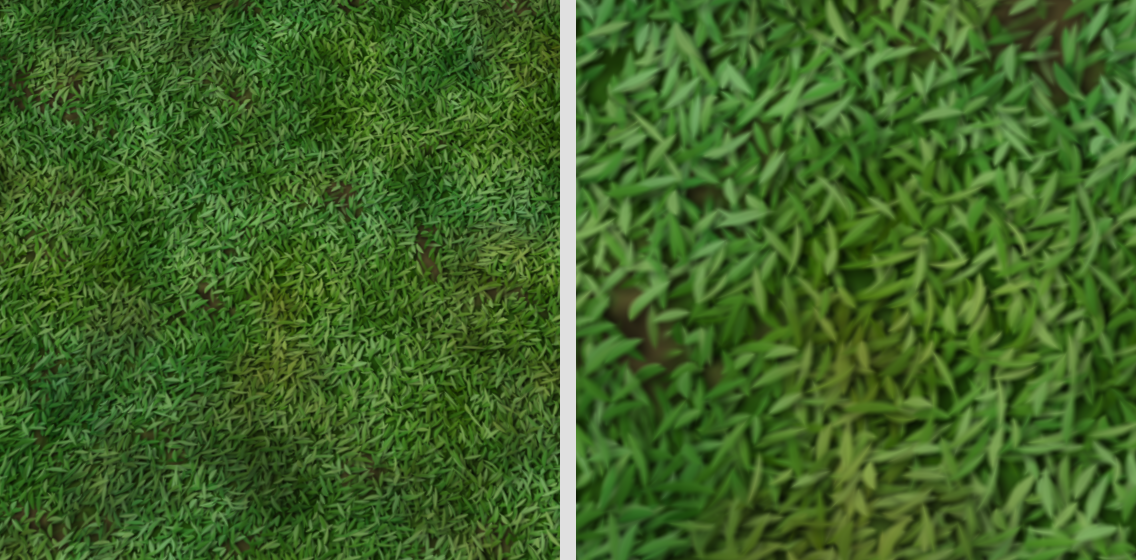
Left: the whole. Right: its middle third, enlarged.
This texture is drawn by a WebGL 2 fragment shader. Its source:

```glsl
#version 300 es
precision highp float;
// A worn lawn seen at a slant: many layers of short, curved grass blades
// scattered on jittered grids over dark soil. Slow noise steers the lean
// of the blades and spreads dry, bluish, shaded and thin patches.

uniform vec2 u_resolution;
out vec4 fragColor;

// Integer hash: three random values in 0..1 per cell and seed
vec3 hash3(ivec3 cell) {
    uvec3 v = uvec3(cell) * 1664525u + 1013904223u;
    v.x += v.y * v.z; v.y += v.z * v.x; v.z += v.x * v.y;
    v ^= v >> 16u;
    v.x += v.y * v.z; v.y += v.z * v.x; v.z += v.x * v.y;
    return vec3(v >> 8u) / 16777215.0;
}

float valueNoise(vec2 p, int seed) {
    ivec2 i = ivec2(floor(p));
    vec2 f = fract(p);
    f = f * f * (3.0 - 2.0 * f);
    float a = hash3(ivec3(i, seed)).x;
    float b = hash3(ivec3(i + ivec2(1, 0), seed)).x;
    float c = hash3(ivec3(i + ivec2(0, 1), seed)).x;
    float d = hash3(ivec3(i + ivec2(1, 1), seed)).x;
    return mix(mix(a, b, f.x), mix(c, d, f.x), f.y);
}

float fbm(vec2 p, int seed) {
    return 0.55 * valueNoise(p, seed) + 0.3 * valueNoise(p * 2.1, seed + 1)
         + 0.15 * valueNoise(p * 4.3, seed + 2);
}

// Green ramp from shaded to sunlit grass
vec3 grassColor(float tone) {
    vec3 green = mix(vec3(0.11, 0.28, 0.03), vec3(0.24, 0.46, 0.14), smoothstep(0.0, 0.65, tone));
    return mix(green, vec3(0.41, 0.56, 0.31), smoothstep(0.5, 1.0, tone));
}

void main() {
    vec2 uv = gl_FragCoord.xy / u_resolution;

    // Features shrink toward the top, as on a receding plane
    vec2 ground = (uv - vec2(0.5, 0.0)) * (0.9 + 0.25 * uv.y);

    // Slow fields shared by all blades
    float dry = smoothstep(0.42, 0.75, fbm(ground * 7.0, 100));
    float bare = smoothstep(0.54, 0.8, fbm(ground * 9.0 + 3.7, 110));
    float cool = fbm(ground * 6.0, 120) - 0.5;
    float lean = 1.05 + 1.3 * (fbm(ground * 5.0, 130) - 0.5) + 0.3 * uv.y;
    float shade = fbm(ground * 11.0, 150) - 0.5;

    // Soil and deep shade between the blades
    float mottle = valueNoise(ground * 60.0, 140);
    vec3 color = mix(vec3(0.07, 0.17, 0.01), vec3(0.15, 0.31, 0.06), mottle);
    color = mix(color, vec3(0.22, 0.20, 0.11) * (0.6 + 0.7 * mottle), max(bare, 0.4 * dry));

    // Blades, painted from the lowest layer to the highest
    const int LAYERS = 14;
    for (int layer = 0; layer < LAYERS; layer++) {
        float height = float(layer) / float(LAYERS - 1);
        vec2 grid = ground * 32.0 + vec2(0.37, 0.61) * float(layer);
        ivec2 home = ivec2(floor(grid));

        for (int k = 0; k < 9; k++) {
            ivec2 cell = home + ivec2(k % 3, k / 3) - 1;
            vec3 place = hash3(ivec3(cell, layer));
            vec3 look = hash3(ivec3(cell, layer + 50));

            // Local frame: x along the blade, y across it
            vec2 d = grid - vec2(cell) - place.xy;
            float angle = lean + 2.3 * (place.z - 0.5);
            vec2 dir = vec2(cos(angle), sin(angle));
            vec2 local = vec2(dot(d, dir), dot(d, vec2(-dir.y, dir.x)));
            float halfLength = 0.28 + 0.4 * look.x;
            float along = local.x / halfLength;
            if (abs(along) > 1.3) continue;
            float across = local.y + 0.18 * (look.z - 0.5) * along * along;

            // Blades fade out over thin patches
            float presence = smoothstep(-0.15, 0.15, look.z - 0.75 * bare + 0.15);

            // Tapered outline with a soft shadow on the lower right
            float halfWidth = (0.07 + 0.06 * look.z) * (1.0 - along * along);
            float shadow = 1.0 - smoothstep(-0.08, 0.18, abs(across + 0.11) - halfWidth);
            shadow *= 1.0 - smoothstep(0.6, 1.2, abs(along));
            color *= 1.0 - 0.22 * shadow * presence;

            float blade = 1.0 - smoothstep(-0.09, 0.08, abs(across) - halfWidth);
            blade *= 1.0 - smoothstep(0.7, 1.1, abs(along));

            // Tone rises with height, toward the tip and on the lit side
            float tone = look.y * 0.68 + 0.3 * height + 0.1 * along + 0.8 * across;
            tone += 0.06 + 0.7 * shade;
            vec3 tint = grassColor(tone);
            float straw = clamp(dry * 0.6 + 0.4 * (place.x - 0.65), 0.0, 0.75);
            tint = mix(tint, vec3(0.29, 0.36, 0.17) * (0.7 + 0.5 * tone), straw);
            tint += vec3(-0.12, 0.0, 0.12) * (cool + 0.25 * (place.y - 0.5));
            color = mix(color, tint, 0.95 * blade * presence);
        }
    }

    // Broad unevenness of light and a final lift
    color *= 1.1 + 0.45 * shade + 0.3 * (fbm(ground * 4.0, 170) - 0.5);
    fragColor = vec4(clamp(color, 0.0, 1.0), 1.0);
}
```
